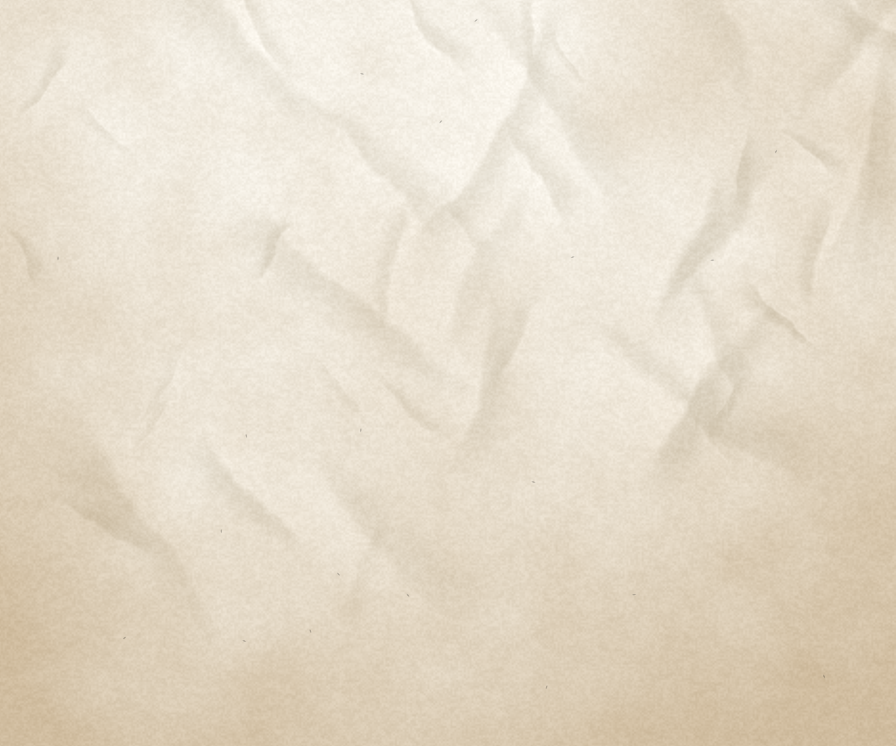
Write a Shadertoy shader that draws this texture.

```glsl
// Aged cream paper with soft crumple folds, warm stained edges and fine grain.

#define PAPER_LIGHT vec3(0.935, 0.907, 0.855)
#define PAPER_TAN   vec3(0.832, 0.762, 0.655)
#define FOLD_SHADE  vec3(0.080, 0.086, 0.102)
#define FOLD_COUNT  46
#define FOLD_DEPTH  0.80
#define STAIN       0.46
#define GRAIN       0.50
#define FLECK_RATE  0.06

float hash12(vec2 p) {
    vec3 q = fract(vec3(p.xyx) * 0.1031);
    q += dot(q, q.yzx + 33.33);
    return fract((q.x + q.y) * q.z);
}

vec4 hash41(float n) {
    vec4 q = fract(vec4(n) * vec4(0.1031, 0.1030, 0.0973, 0.1099));
    q += dot(q, q.wzxy + 33.33);
    return fract((q.xxyz + q.yzzw) * q.zywx);
}

float valueNoise(vec2 p) {
    vec2 i = floor(p), f = fract(p);
    f = f * f * (3.0 - 2.0 * f);
    return mix(mix(hash12(i), hash12(i + vec2(1, 0)), f.x),
               mix(hash12(i + vec2(0, 1)), hash12(i + vec2(1, 1)), f.x), f.y);
}

float fbm(vec2 p) {
    float sum = 0.0, amp = 0.5;
    for (int i = 0; i < 5; i++) {
        sum += amp * valueNoise(p);
        p = mat2(1.6, 1.2, -1.2, 1.6) * p + 17.3;
        amp *= 0.5;
    }
    return sum;
}

// One fold: a crisp ridge, a wedge of shadow on one side, a faint glow on the other.
float fold(vec2 p, float angle, float halfLength, float width) {
    float c = cos(angle), s = sin(angle);
    float along = (c * p.x + s * p.y) / halfLength;
    float across = c * p.y - s * p.x;
    float taper = 1.0 - smoothstep(0.35, 1.0, abs(along));
    float wedge = width * (0.8 + 0.45 * along);
    float ridge = smoothstep(-0.10, 0.20, across / width);
    float shadow = ridge * (1.0 - smoothstep(0.45, 1.5, across / max(wedge, 0.003)));
    float glow = (1.0 - ridge) * exp(min(across, 0.0) / width);
    return taper * (shadow - 0.35 * glow);
}

// Scattered folds: a few broad ones, many small crinkles.
float crumple(vec2 p, float aspect) {
    vec2 warp = vec2(fbm(p * 6.0), fbm(p * 6.0 + 41.0)) - 0.48;
    p += 0.075 * warp;
    float sum = 0.0;
    for (int i = 0; i < FOLD_COUNT; i++) {
        vec4 h = hash41(float(i) + 3.7);
        vec4 k = hash41(float(i) + 91.2);
        float size = k.x * k.x;
        vec2 center = vec2(h.x * aspect, mix(0.22, 1.05, h.y));
        float angle = (h.z < 0.6 ? -0.9 : 1.15) + 0.6 * (h.w - 0.5);
        angle += k.w < 0.5 ? 3.14159 : 0.0;
        float strength = mix(0.35, 0.8, k.z);
        sum += strength * fold(p - center, angle, mix(0.06, 0.27, size),
                               mix(0.016, 0.085, size * (0.5 + 0.5 * k.y)));
    }
    return clamp(sum, -0.4, 1.0);
}

// Sparse short fibres, at most one per cell.
float flecks(vec2 p) {
    vec2 cell = floor(p * 16.0);
    vec4 h = hash41(dot(cell, vec2(1.0, 37.0)) + 211.0);
    vec2 d = fract(p * 16.0) - mix(vec2(0.2), vec2(0.8), h.xy);
    float angle = 6.28318 * h.z;
    d = mat2(cos(angle), -sin(angle), sin(angle), cos(angle)) * d;
    float dist = length(d * vec2(0.45, 1.0));
    return step(h.w, FLECK_RATE) * (1.0 - smoothstep(0.004, 0.026, dist));
}

void mainImage(out vec4 fragColor, in vec2 fragCoord) {
    vec2 uv = fragCoord / iResolution.xy;
    float aspect = iResolution.x / iResolution.y;
    vec2 p = vec2(uv.x * aspect, uv.y);

    // Warm ageing toward the bottom and the sides, broken by cloudy stains.
    float side = pow(abs(2.0 * uv.x - 1.0), 3.0);
    float low = 1.0 - uv.y;
    float age = 0.94 * low * low + 0.36 * side - 0.12;
    age += STAIN * 2.0 * (fbm(p * 3.2 + 5.0) - 0.48);
    age += STAIN * 0.9 * (fbm(p * 12.0 + 29.0) - 0.48);

    // Fine tooth of the paper, slightly stretched sideways.
    float tooth = 0.75 * (valueNoise(p * 390.0) - 0.5)
                + 0.45 * (valueNoise(p * vec2(150.0, 240.0) + 7.0) - 0.5)
                + 0.2 * (valueNoise(p * 75.0 + 13.0) - 0.5);

    vec3 color = mix(PAPER_LIGHT, PAPER_TAN, clamp(age, -0.22, 1.15));
    color -= GRAIN * tooth * vec3(0.098, 0.108, 0.128);
    float foldFade = mix(0.25, 1.0, smoothstep(0.05, 0.45, uv.y));
    color -= FOLD_SHADE * FOLD_DEPTH * foldFade * crumple(p, aspect);
    color *= 1.0 - 0.22 * flecks(p);
    fragColor = vec4(color, 1.0);
}
```
